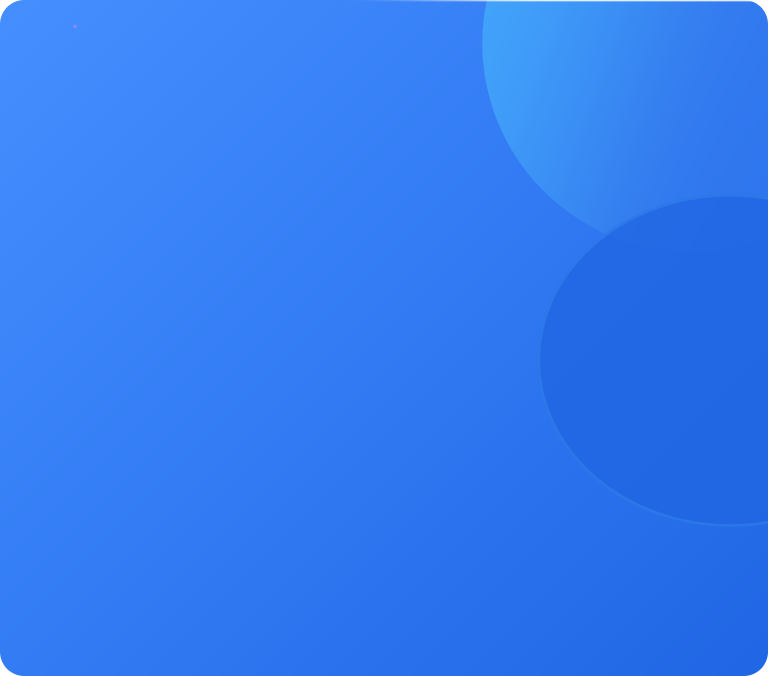
Give the GLSL for this background, as a Shadertoy shader.

```glsl
// Blue rounded card with a diagonal gradient, a glowing disc and a rimmed ellipse.

const vec3 PAGE_WHITE  = vec3(1.0);
const vec3 SKY_BLUE    = vec3(0.27, 0.56, 1.0);
const vec3 MID_BLUE    = vec3(0.193, 0.48, 0.953);
const vec3 DEEP_BLUE   = vec3(0.125, 0.40, 0.895);
const vec3 DISC_CYAN   = vec3(0.26, 0.645, 0.985);
const vec3 DISC_BLUE   = vec3(0.20, 0.475, 0.93);
const vec3 ELLIPSE_INK = vec3(0.123, 0.394, 0.885);
const vec3 RIM_BLUE    = vec3(0.22, 0.56, 0.94);
const vec3 DOT_VIOLET  = vec3(0.65, 0.52, 0.96);

// Antialiased coverage of a signed distance, with the pixel size as width.
float coverage(float dist, float pixel) {
    return clamp(0.5 - dist / pixel, 0.0, 1.0);
}

float circleDistance(vec2 p, float radius) {
    return length(p) - radius;
}

// First-order distance to an ellipse; accurate near its edge.
float ellipseDistance(vec2 p, vec2 radii) {
    float k = length(p / radii);
    float slope = length(p / (radii * radii));
    return k * (k - 1.0) / max(slope, 1e-4);
}

float roundedBoxDistance(vec2 p, vec2 halfSize, float radius) {
    vec2 q = abs(p) - halfSize + radius;
    return length(max(q, 0.0)) + min(max(q.x, q.y), 0.0) - radius;
}

// Three-stop gradient with the middle colour at the centre.
vec3 threeStops(vec3 first, vec3 middle, vec3 last, float t) {
    return t < 0.5 ? mix(first, middle, t * 2.0) : mix(middle, last, t * 2.0 - 1.0);
}

void mainImage(out vec4 fragColor, in vec2 fragCoord) {
    // Positions are in units of the canvas height.
    float pixel = 1.0 / iResolution.y;
    vec2 p = fragCoord * pixel;
    vec2 size = vec2(iResolution.x * pixel, 1.0);

    // Diagonal base, from the top left to the bottom right
    float diagonal = (p.x + 1.0 - p.y) / (size.x + 1.0);
    vec3 color = threeStops(SKY_BLUE, MID_BLUE, DEEP_BLUE, diagonal);

    // Bright disc, fading toward the right
    float discRadius = 0.3086;
    vec2 discPos = p - vec2(size.x - 0.114, 0.936);
    float discFade = dot(discPos, vec2(0.94, -0.34)) / discRadius;
    vec3 discColor = mix(DISC_CYAN, DISC_BLUE, smoothstep(-1.2, 0.4, discFade));
    float discAlpha = mix(1.0, 0.45, smoothstep(-0.4, 0.6, discFade));
    color = mix(color, discColor, discAlpha * coverage(circleDistance(discPos, discRadius), pixel));

    // Dark translucent ellipse and its thin rim
    vec2 ellipsePos = p - vec2(size.x - 0.056, 0.467);
    float ellipseEdge = ellipseDistance(ellipsePos, vec2(0.285, 0.2463));
    color = mix(color, ELLIPSE_INK, 0.75 * coverage(ellipseEdge, pixel));
    float rim = coverage(abs(ellipseEdge + 0.002) - 0.002, pixel);
    color = mix(color, RIM_BLUE, 0.4 * rim);

    // Small violet dot
    float dotEdge = circleDistance(p - vec2(0.111, 0.961), 0.0024);
    color = mix(color, DOT_VIOLET, 0.9 * coverage(dotEdge, pixel));

    // Highlight along the top edge, growing toward the right
    float highlight = coverage(1.0 - p.y - 0.002, pixel);
    highlight *= smoothstep(0.44, 0.72, p.x / size.x);
    color = mix(color, PAGE_WHITE, 0.85 * highlight);

    // Rounded corners on the white page
    float card = coverage(roundedBoxDistance(p - 0.5 * size, 0.5 * size, 0.036), pixel);
    fragColor = vec4(mix(PAGE_WHITE, color, card), 1.0);
}
```
